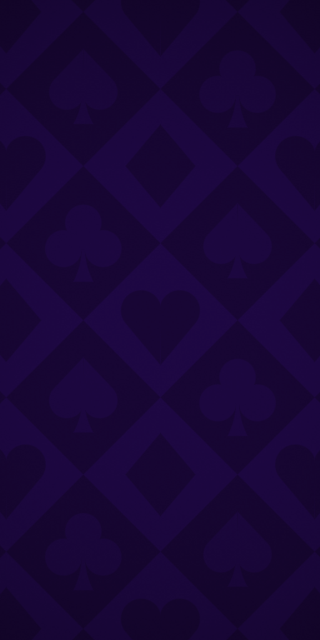
This pattern is drawn by a Shadertoy shader. Its source:

```glsl
// Dim violet harlequin lattice with a card suit in each diamond, under a soft vignette.

float hash(vec2 p) {
    return fract(sin(dot(p, vec2(127.1, 311.7))) * 43758.5453);
}

// Cone from a sharp tip, closed by a circle
float teardrop(vec2 p, vec2 tip, vec2 center, float radius) {
    vec2 axis = center - tip;
    float len = length(axis);
    axis /= len;
    p -= tip;
    vec2 q = vec2(abs(p.x * axis.y - p.y * axis.x), dot(p, axis));
    float s = radius / len;
    float c = sqrt(1.0 - s * s);
    float k = dot(q, vec2(s, c));
    if (k < 0.0) return length(q);
    if (k > c * len) return length(q - vec2(0.0, len)) - radius;
    return dot(q, vec2(c, -s));
}

// Flared foot shared by spade and club
float stem(vec2 p, float bottom) {
    float t = clamp((-0.04 - p.y) / (-0.04 - bottom), 0.0, 1.0);
    float side = abs(p.x) - 0.012 - 0.053 * t * t;
    return max(side, max(bottom - p.y, p.y + 0.04));
}

float heart(vec2 p) {
    p.x = abs(p.x);
    return teardrop(p, vec2(0.0, -0.29), vec2(0.125, 0.064), 0.131);
}

float spade(vec2 p) {
    p.x = abs(p.x);
    float leaf = teardrop(p, vec2(0.0, 0.26), vec2(0.107, -0.02), 0.115);
    return min(leaf, stem(p, -0.227));
}

float club(vec2 p) {
    float top = length(p - vec2(0.0, 0.132)) - 0.118;
    float sides = length(vec2(abs(p.x) - 0.128, p.y + 0.035)) - 0.12;
    float core = length(p - vec2(0.0, 0.01)) - 0.055;
    return min(min(top, sides), min(core, stem(p, -0.25)));
}

float diamond(vec2 p) {
    return dot(abs(p), vec2(0.27, 0.227)) / 0.353 - 0.1737;
}

void mainImage(out vec4 fragColor, in vec2 fragCoord) {
    vec2 uv = fragCoord / iResolution.x;
    vec2 screen = fragCoord / iResolution.xy;
    vec2 q = (uv - vec2(0.2604, 0.758)) / 0.482;
    float aa = 1.0 / (0.482 * iResolution.x);

    // Diamond checker: dark tiles on the lattice, light tiles between them
    vec2 id = floor(q + 0.5);
    vec2 p = q - id;
    float edge = (abs(p.x) + abs(p.y) - 0.5) * 0.7071;
    float lightness = smoothstep(-aa, aa, edge);

    // Suits alternate along rows and columns
    float suit;
    if (edge < 0.0) {
        bool even = mod(id.x + id.y, 2.0) < 0.5;
        suit = even ? spade(p) : club(p);
    } else {
        id = floor(q);
        p = q - id - 0.5;
        bool even = mod(id.x + id.y, 2.0) < 0.5;
        suit = even ? heart(p) : diamond(p);
    }

    // Each suit takes nearly the opposite tone of its tile
    float ink = 1.0 - smoothstep(-aa, aa, suit);
    lightness = mix(lightness, mix(0.8, 0.05, lightness), ink);
    vec3 color = mix(vec3(0.093, 0.023, 0.204), vec3(0.116, 0.029, 0.263), lightness);

    // Vignette, strongest at top and bottom
    vec2 v = abs(screen - 0.5) * 2.0;
    color *= 1.0 - 0.2 * pow(v.y, 2.2) - 0.05 * pow(v.x, 3.0);

    // Faint grain
    color += (hash(floor(uv * 256.0)) - 0.5) * 0.004;
    fragColor = vec4(color, 1.0);
}
```
